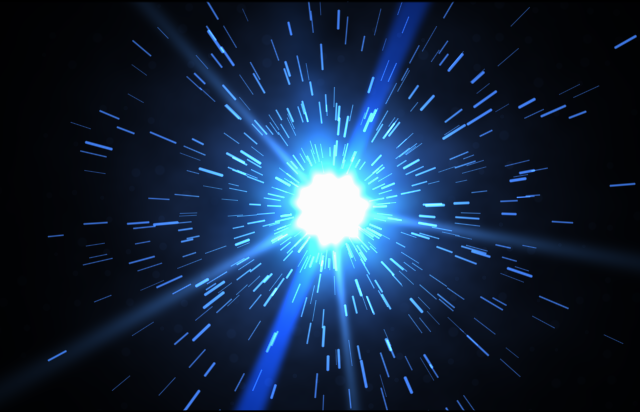
This background is drawn by a Shadertoy shader. Its source:

```glsl
const float TAU = 6.283185;
const vec2 BURST_CENTER = vec2(0.518, 0.494);
const vec3 NIGHT = vec3(0.008, 0.012, 0.024);
const vec3 HAZE_BLUE = vec3(0.14, 0.24, 0.43);
const vec3 GLOW_BLUE = vec3(0.11, 0.41, 0.90);
const vec3 GLOW_CYAN = vec3(0.25, 0.70, 0.60);
const vec3 BEAM_BLUE = vec3(0.03, 0.24, 0.84);
const vec3 RAY_BLUE = vec3(0.15, 0.30, 0.50);
const vec3 STREAK_NEAR = vec3(0.36, 0.78, 0.92);
const vec3 STREAK_FAR = vec3(0.24, 0.47, 0.90);

float hash(vec2 p) {
    return fract(sin(dot(p, vec2(127.1, 311.7))) * 43758.5453);
}

float noise(vec2 p) {
    vec2 cell = floor(p);
    vec2 f = fract(p);
    f = f * f * (3.0 - 2.0 * f);
    float low = mix(hash(cell), hash(cell + vec2(1, 0)), f.x);
    float high = mix(hash(cell + vec2(0, 1)), hash(cell + vec2(1, 1)), f.x);
    return mix(low, high, f.y);
}

float clouds(vec2 p) {
    float sum = 0.0;
    float weight = 0.5;
    for (int i = 0; i < 4; i++) {
        sum += weight * noise(p);
        p = p * 2.03 + 17.3;
        weight *= 0.5;
    }
    return sum;
}

float falloff(float r, float size) {
    return exp(-r * r / (size * size));
}

// One-sided ray that widens by "spread" and dims over "reach".
float beam(vec2 p, float angle, float width, float spread, float edge, float reach) {
    vec2 dir = vec2(cos(angle), sin(angle));
    float along = dot(p, dir);
    float across = p.x * dir.y - p.y * dir.x;
    float q = across / (width + spread * max(along, 0.0));
    return exp(-pow(q * q, edge)) * smoothstep(0.0, 0.06, along)
         * exp(-max(along, 0.0) / reach);
}

// Radial dashes, one candidate per polar cell.
vec3 streaks(float r, float angle, float sectors, float seed, float pixel) {
    const float ring = 0.11;
    float turn = angle / TAU * sectors;
    float shift = hash(vec2(seed, 4.7)) * ring;
    vec2 id = vec2(floor(turn), floor((r + shift) / ring));
    vec2 key = id + seed * vec2(13.7, 29.3);
    float size = hash(key + 5.1);
    float center = (id.y + 0.5) * ring - shift + (hash(key + 2.3) - 0.5) * 0.03;
    float offset = (hash(key + 8.9) - 0.5) * 0.6;
    float lateral = (fract(turn) - 0.5 - offset) * TAU / sectors * r;
    float halfLength = mix(0.014, 0.034, hash(key + 11.7)) * min(0.55 + center, 1.1);
    float halfWidth = mix(0.0008, 0.0038, size * size) * min(0.6 + center, 1.0);
    float d = length(vec2(max(abs(r - center) - halfLength, 0.0), lateral)) - halfWidth;
    float density = 0.40 * smoothstep(0.80, 0.32, center) * step(0.10, center);
    float present = step(hash(key), density);
    float light = present * mix(0.45, 1.0, size) * smoothstep(pixel, -pixel, d);
    return light * mix(STREAK_NEAR, STREAK_FAR, smoothstep(0.15, 0.45, r));
}

// Faint out-of-focus dust discs.
float dust(vec2 p, float cellSize) {
    vec2 cell = floor(p / cellSize);
    vec2 jitter = vec2(hash(cell + 3.1), hash(cell + 7.7)) - 0.5;
    float radius = mix(0.08, 0.24, hash(cell + 9.4));
    float d = length(fract(p / cellSize) - 0.5 - jitter * 0.5);
    return smoothstep(radius, radius * 0.6, d) * step(0.5, hash(cell));
}

void mainImage(out vec4 fragColor, in vec2 fragCoord) {
    vec2 uv = fragCoord / iResolution.xy;
    vec2 p = (uv - BURST_CENTER) * vec2(iResolution.x / iResolution.y, 1.0);
    float pixel = 1.0 / iResolution.y;
    float r = length(p);
    float angle = atan(p.y, p.x);

    // Cloudy surroundings
    float cloud = clouds(p * 7.0 + 20.0);
    vec3 color = NIGHT * falloff(r, 0.85);
    color += HAZE_BLUE * falloff(r, 0.39) * (0.4 + 1.2 * cloud);
    color += HAZE_BLUE * 0.13 * dust(p, 0.065) * falloff(r, 0.6) * smoothstep(0.2, 0.45, r);

    // Wide blue beams
    color += BEAM_BLUE * 0.85 * beam(p, 1.187, 0.012, 0.045, 2.0, 0.75);
    color += BEAM_BLUE * 1.25 * beam(p, -1.955, 0.014, 0.04, 2.0, 0.9);
    color += GLOW_BLUE * 0.7 * beam(p, 1.76, 0.03, 0.06, 1.0, 0.2);

    // Thin pale rays
    color += RAY_BLUE * 1.5 * beam(p, 2.31, 0.006, 0.025, 1.0, 0.35);
    color += RAY_BLUE * 1.7 * beam(p, -2.636, 0.009, 0.025, 1.0, 0.38);
    color += RAY_BLUE * 1.5 * beam(p, -0.174, 0.007, 0.025, 1.0, 0.38);
    color += RAY_BLUE * 2.0 * beam(p, -1.459, 0.007, 0.018, 1.0, 0.32);

    // Flying dashes
    for (int i = 0; i < 6; i++) {
        float layer = float(i);
        color += streaks(r, angle, 36.0 + 4.0 * layer, layer + 1.0, pixel);
    }

    // Glow and ragged white core
    float ragged = 1.0 + 0.07 * sin(angle * 7.0 + 1.0) + 0.05 * sin(angle * 13.0);
    color += GLOW_BLUE * falloff(r, 0.18);
    color += GLOW_CYAN * falloff(r / ragged, 0.12);
    color += vec3(1.2) * smoothstep(0.105, 0.055, r / ragged);

    // Dark strips along the top and bottom
    color *= smoothstep(0.002, 0.006, uv.y) * smoothstep(0.002, 0.008, 1.0 - uv.y);
    fragColor = vec4(min(color, vec3(0.99)), 1.0);
}
```
